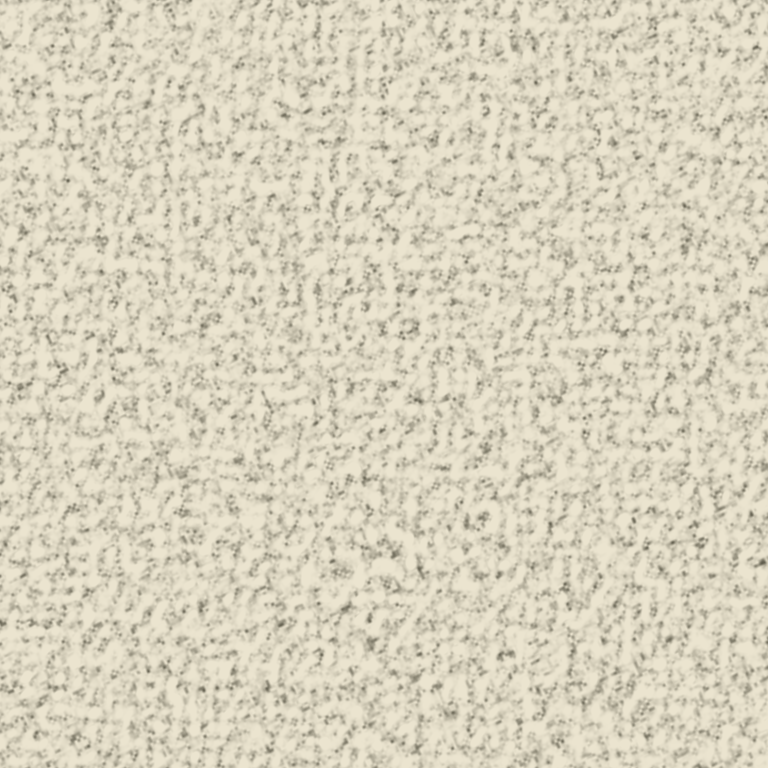
Reproduce this texture procedurally as a three.js fragment shader.

```glsl
// Cream canvas-grained paper rubbed with fine charcoal speckle.
// A relief of wobbly threads and slanted bumps decides where the grain
// catches; a finer noise breaks that shading into small soft dots.

varying vec2 vUv;

const float TAU = 6.2831853;
const vec3 PAPER = vec3(0.922, 0.895, 0.813);
const vec3 CHARCOAL = vec3(0.24, 0.23, 0.17);

float hash(vec2 p) {
  return fract(sin(dot(p, vec2(127.1, 311.7))) * 43758.5453);
}

mat2 rotation(float angle) {
  float c = cos(angle);
  float s = sin(angle);
  return mat2(c, -s, s, c);
}

vec2 fade(vec2 f) {
  return f * f * (3.0 - 2.0 * f);
}

// Smooth value noise; a sharpness above 1 makes the peaks sparse.
float grainNoise(vec2 p, float sharpness) {
  vec2 cell = floor(p);
  vec2 w = fade(fract(p));
  float a = pow(hash(cell), sharpness);
  float b = pow(hash(cell + vec2(1.0, 0.0)), sharpness);
  float c = pow(hash(cell + vec2(0.0, 1.0)), sharpness);
  float d = pow(hash(cell + vec2(1.0, 1.0)), sharpness);
  return mix(mix(a, b, w.x), mix(c, d, w.x), w.y);
}

// Slope at one lattice corner, seen from the offset to it.
float slope(vec2 corner, vec2 offset) {
  float angle = TAU * hash(corner);
  return dot(vec2(cos(angle), sin(angle)), offset);
}

// Gradient noise around zero: even bumps without broad patches.
float bumpNoise(vec2 p) {
  vec2 cell = floor(p);
  vec2 f = fract(p);
  vec2 w = fade(f);
  vec2 right = vec2(1.0, 0.0);
  vec2 up = vec2(0.0, 1.0);
  float low = mix(slope(cell, f), slope(cell + right, f - right), w.x);
  float high = mix(slope(cell + up, f - up),
                   slope(cell + 1.0, f - 1.0), w.x);
  return mix(low, high, w.y);
}

// Periodic threads running along the y axis of p, bent by noise.
float threads(vec2 p, float count) {
  float bend = 3.0 * grainNoise(p * vec2(12.0, 20.0), 1.0);
  return sin(p.x * count * TAU + bend);
}

// Hollows of the weave: slanted gaps, streaks both ways and threads.
float hollows(vec2 p) {
  float gaps = bumpNoise(rotation(0.95) * p * vec2(50.0, 88.0));
  float columns = bumpNoise(p * vec2(92.0, 32.0) + 17.3);
  float rows = bumpNoise(p * vec2(34.0, 90.0) + 53.6);
  float weave = threads(p, 46.0) + threads(p.yx + 3.0, 48.0);
  return 0.5 + 0.42 * gaps + 0.24 * columns + 0.18 * rows + 0.05 * weave;
}

// Soft round grains from two turned lattices, so no grid shows.
float speckle(vec2 p) {
  float fine = grainNoise(rotation(0.45) * p * 240.0, 2.5);
  float broad = grainNoise(rotation(1.1) * p * 190.0 + 71.0, 2.5);
  return 0.62 * fine + 0.24 * broad;
}

void main() {
  float catching = smoothstep(0.31, 0.74, hollows(vUv));
  float coverage = clamp(catching * speckle(vUv), 0.0, 0.85);
  gl_FragColor = vec4(mix(PAPER, CHARCOAL, coverage), 1.0);
}
```
